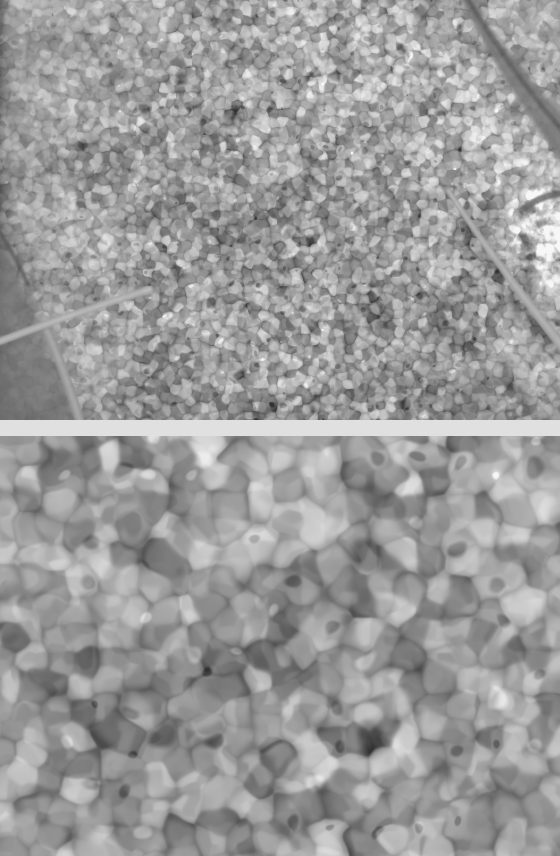
Top: the whole. Bottom: its middle third, enlarged.
Write a Shadertoy shader that draws this texture.

```glsl
// A blurry grey close-up of granular ground with pale stems and dark blades.
// Two scales of soft cell noise make the grains, slow noise the patches;
// bent, tapered strokes are laid over them.
#define BASE_TONE 0.618
#define GRAIN_SCALE 50.0
#define GRAIN_CONTRAST 0.33
#define FINE_CONTRAST 0.13
#define PATCH_CONTRAST 0.26
#define GAP_DEPTH 0.13
#define PIT_DEPTH 0.2
#define GLINT 0.15
#define SHADE_TONE 0.45

float hash(vec2 p) {
    return fract(sin(dot(p, vec2(127.1, 311.7))) * 43758.5453);
}

vec2 hash2(vec2 p) {
    return vec2(hash(p), hash(p + 57.3));
}

float noise(vec2 p) {
    vec2 i = floor(p), f = fract(p);
    f = f * f * (3.0 - 2.0 * f);
    return mix(mix(hash(i), hash(i + vec2(1, 0)), f.x),
               mix(hash(i + vec2(0, 1)), hash(i + vec2(1, 1)), f.x), f.y);
}

float fbm(vec2 p) {
    float sum = 0.0, amp = 0.5;
    for (int i = 0; i < 4; i++) {
        sum += amp * noise(p);
        p = mat2(1.6, 1.2, -1.2, 1.6) * p + 7.1;
        amp *= 0.5;
    }
    return sum / 0.9375;
}

// Soft cells: x is the blended tone of the grains, y the gap between them
vec2 grains(vec2 p, float sharpness) {
    vec2 cell = floor(p);
    float tone = 0.0, total = 0.0, nearest = 9.0;
    for (int y = -1; y <= 1; y++)
    for (int x = -1; x <= 1; x++) {
        vec2 id = cell + vec2(x, y);
        vec2 d = id + 0.1 + 0.8 * hash2(id) - p;
        float d2 = dot(d, d);
        float w = exp(-sharpness * d2);
        tone += w * hash(id + 19.7);
        total += w;
        nearest = min(nearest, d2);
    }
    return vec2(tone / total, smoothstep(0.12, 0.6, nearest));
}

// Sparse fuzzy dots, one at most in each grid cell
float spots(vec2 p, float chance) {
    vec2 id = floor(p);
    vec2 d = fract(p) - 0.35 - 0.3 * hash2(id);
    float radius = mix(0.12, 0.3, hash(id + 4.4));
    return step(hash(id + 8.8), chance) * smoothstep(radius, radius * 0.45, length(d));
}

// Bent stroke from a to b: x is the signed offset, y the place along it, z the distance
vec3 stroke(vec2 p, vec2 a, vec2 b, float bend) {
    vec2 axis = b - a, q = p - a;
    float len = length(axis);
    float along = dot(q, axis) / (len * len);
    float t = clamp(along, 0.0, 1.0);
    float side = dot(q, vec2(-axis.y, axis.x)) / len - 4.0 * bend * t * (1.0 - t);
    return vec3(side, t, length(vec2(side, (along - t) * len)));
}

// Lay a rounded pale stem over the tone
float stem(float v, vec3 s, float width, float tone) {
    float cover = smoothstep(width + 0.003, width - 0.004, s.z);
    float ridge = 1.0 - smoothstep(0.0, width, s.z);
    return mix(v, tone - 0.05 + 0.09 * ridge, cover * 0.92);
}

void mainImage(out vec4 fragColor, in vec2 fragCoord) {
    vec2 p = fragCoord / iResolution.y;

    // Focus falls off towards the left and the corners
    float focus = 1.0 - 0.5 * smoothstep(0.3, 0.85, length((p - vec2(0.75, 0.5)) * vec2(1.0, 0.8)));
    vec2 warp = vec2(noise(p * 60.0), noise(p * 60.0 + 31.0)) - 0.5;
    vec2 q = p + 0.009 * warp;

    // Ground
    vec2 coarse = grains(q * GRAIN_SCALE, mix(5.0, 13.0, focus));
    vec2 fine = grains(q * GRAIN_SCALE * 1.9 + 13.0, 8.0);
    float v = BASE_TONE + 0.07 * (p.y - 0.5);
    v += focus * (GRAIN_CONTRAST * (coarse.x - 0.5) - GAP_DEPTH * (coarse.y - 0.2));
    v += focus * FINE_CONTRAST * (fine.x - 0.5);
    v += PATCH_CONTRAST * (fbm(p * 8.0) - 0.5) + 0.16 * (fbm(p * 24.0 + 5.0) - 0.5);
    v -= focus * PIT_DEPTH * (spots(q * 13.0, 0.12) + 0.8 * spots(q * 31.0 + 3.5, 0.2));
    v += focus * GLINT * spots(q * 29.0 + 9.2, 0.16);

    // Bleached crumbs at the right
    vec2 toCrumbs = (p - vec2(1.29, 0.46)) / vec2(0.09, 0.16);
    float crumbs = exp(-dot(toCrumbs, toCrumbs));
    v += crumbs * 0.5 * smoothstep(0.3, 0.7, fbm(p * 28.0 + 2.0));

    // Shaded left margin and lower left corner
    v -= 0.2 * exp(-p.x / 0.025);
    float corner = smoothstep(0.025, -0.02, p.x - 0.42 * (0.444 - p.y));
    v = mix(v, SHADE_TONE + 0.12 * (fbm(p * 18.0) - 0.5), 0.75 * corner);

    // Dark blades
    vec3 blade = stroke(p, vec2(1.10, 1.02), vec2(1.36, 0.65), -0.012);
    float width = mix(0.009, 0.035, blade.y);
    v = mix(v, 0.47, 0.85 * smoothstep(width + 0.01, width - 0.008, blade.z));
    v -= 0.1 * smoothstep(0.012, 0.0, abs(blade.x - 0.3 * width)) * step(blade.z, 0.06);
    vec3 edge = stroke(p, vec2(-0.01, 0.46), vec2(0.066, 0.323), 0.004);
    v = mix(v, 0.34, 0.7 * smoothstep(0.011, 0.0, edge.z));
    vec3 root = stroke(p, vec2(1.25, 0.505), vec2(1.345, 0.54), 0.008);
    v = mix(v, 0.38, 0.8 * smoothstep(0.013, 0.003, root.z));

    // Pale stems
    v = stem(v, stroke(p, vec2(0.113, 0.21), vec2(0.195, -0.02), 0.004), 0.012, 0.62);
    v = stem(v, stroke(p, vec2(-0.02, 0.18), vec2(0.356, 0.311), 0.003), 0.0095, 0.69);
    vec3 rightStem = stroke(p, vec2(1.068, 0.545), vec2(1.36, 0.15), -0.006);
    v -= 0.08 * smoothstep(0.04, 0.01, abs(rightStem.x + 0.022)) * smoothstep(0.05, 0.02, rightStem.z);
    v = stem(v, rightStem, mix(0.007, 0.013, rightStem.y), 0.67);

    fragColor = vec4(vec3(clamp(v, 0.2, 0.97)), 1.0);
}
```
